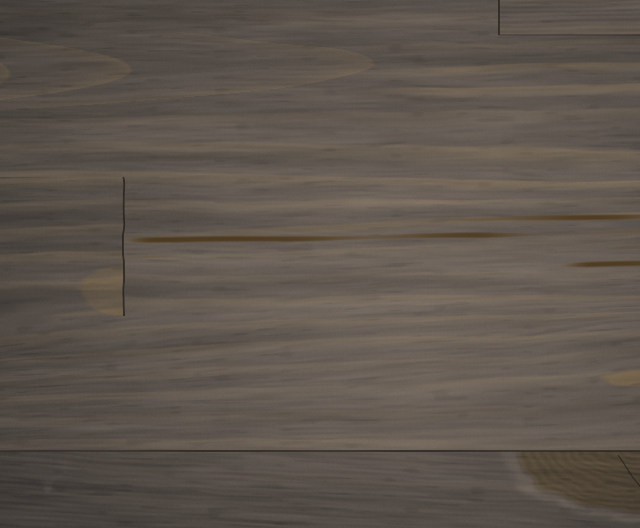
Reproduce this texture procedurally as a WebGL 2 fragment shader.

```glsl
#version 300 es
precision highp float;
// Stained pine boards with butt joints, seen under soft uneven light.
// Stretched noise gives fibres, a warped ring coordinate gives growth lines,
// and parabolas, ellipses and thin lenses add arches, a knot and resin.
uniform vec2 u_resolution;
out vec4 fragColor;

float hash(vec2 p) {
  return fract(sin(dot(p, vec2(127.1, 311.7))) * 43758.5453);
}

float noise(vec2 p) {
  vec2 i = floor(p), f = fract(p);
  f = f * f * (3.0 - 2.0 * f);
  return mix(mix(hash(i), hash(i + vec2(1, 0)), f.x),
             mix(hash(i + vec2(0, 1)), hash(i + vec2(1, 1)), f.x), f.y);
}

float fbm(vec2 p) {
  float sum = 0.0, amp = 0.5;
  for (int i = 0; i < 4; i++) {
    sum += amp * noise(p);
    p = p * 2.03 + 17.3;
    amp *= 0.5;
  }
  return sum / 0.9375;
}

// Soft line of the given half width around d = 0
float line(float d, float width) {
  return 1.0 - smoothstep(width * 0.4, width * 1.6, abs(d));
}

// Pale ridge that swells slowly and ends sharply, once per growth ring
float growthRidge(float ring) {
  float f = fract(ring);
  float strength = 0.3 + 0.7 * hash(vec2(floor(ring), 4.0));
  return strength * smoothstep(0.35, 0.88, f) * (1.0 - smoothstep(0.9, 1.0, f));
}

// Nested pointed arches opening to the left
float arches(vec2 p) {
  float sum = 0.0;
  for (int i = 0; i < 3; i++) {
    float n = float(i);
    float tip = 0.02 + 0.115 * n * (n + 1.0);
    float dy = p.y - 0.862 - 0.007 * n + 0.012 * (noise(p * vec2(6, 9)) - 0.5);
    float e = tip - p.x - (45.0 + 25.0 * n) * dy * dy;
    sum += smoothstep(-0.004, 0.006, e) * exp(-max(e, 0.0) * 16.0);
  }
  return sum;
}

void main() {
  vec2 p = gl_FragCoord.xy / u_resolution.y;
  float wobble = 0.003 * (noise(p * vec2(9, 40)) - 0.5);

  // Board layout
  float lower = step(p.y, 0.146);
  float insert = step(p.x, 0.234 + wobble) * step(0.402, p.y) * step(p.y, 0.665);
  float corner = step(0.945, p.x) * step(0.934, p.y);
  float seed = 7.3 * lower + 3.7 * insert + 5.1 * corner;

  // Grain direction and slow waviness
  float slope = 0.015 + 0.075 * exp(-pow((p.y - 0.33) / 0.1, 2.0));
  slope = mix(slope, -0.05, lower);
  float v = p.y - slope * (p.x - 0.6);
  v += 0.022 * (fbm(vec2(p.x * 1.8 + seed, p.y * 6.0)) - 0.5);
  v += 0.004 * (noise(vec2(p.x * 9.0, p.y * 30.0 + seed)) - 0.5);

  // Light pool right of the middle
  vec2 fromLight = p - vec2(0.78, 0.46);
  float tone = 0.09 + 0.5 * exp(-dot(fromLight * fromLight, vec2(1.4, 1.9)));
  tone -= 0.07 * lower + 0.07 * insert - 0.05 * corner;

  // Broad bands, fibres, dark pores and fine speckle
  tone += 0.30 * (fbm(vec2(p.x * 1.3 + seed, v * 24.0)) - 0.5);
  tone += 0.17 * (fbm(vec2(p.x * 5.0 + seed, v * 75.0)) - 0.5);
  tone += 0.10 * (noise(vec2(p.x * 16.0, v * 210.0 + seed)) - 0.5);
  float pores = noise(vec2(p.x * 24.0 + seed, v * 170.0));
  tone -= 0.07 * smoothstep(0.72, 0.95, pores);
  tone += 0.035 * (hash(floor(p * 420.0)) - 0.5);

  // Growth lines, giving way to arches at the upper left
  float archArea = smoothstep(0.77, 0.82, p.y) * (1.0 - smoothstep(0.92, 0.95, p.y))
                 * (1.0 - smoothstep(0.65, 0.85, p.x));
  float ring = v * 21.0 + 1.4 * noise(vec2(p.x * 0.7 + seed, v * 9.0));
  float ridge = growthRidge(ring + seed) * (1.0 - archArea) * (1.0 - 0.8 * lower);
  ridge *= 0.55 + 0.6 * noise(vec2(p.x * 3.0, v * 20.0));
  float arch = arches(p) * archArea;
  float stripes = sin(v * 620.0 + 6.0 * noise(p * vec2(4, 12)));
  tone += 0.19 * ridge + 0.12 * arch + stripes * (0.04 * corner + 0.02 * lower);

  // Pale heartwood patches
  float edgeNoise = 0.4 * (fbm(p * vec2(18, 30)) - 0.5);
  float patchLeft = length((p - vec2(0.234, 0.45)) / vec2(0.09, 0.052)) + edgeNoise;
  float patchRight = length((p - vec2(1.215, 0.284)) / vec2(0.075, 0.016)) + edgeNoise;
  float pale = insert * (1.0 - smoothstep(0.9, 1.03, patchLeft));
  float honey = 1.0 - smoothstep(0.75, 1.1, patchRight);
  tone += 0.09 * pale + 0.13 * honey;

  // Knot with a bleached rim, and bleached flecks on the lower board
  float knot = length((p - vec2(1.21, 0.155)) / vec2(0.25, 0.13)) + 0.35 * edgeNoise;
  float inKnot = lower * (1.0 - smoothstep(0.92, 1.0, knot));
  float rim = lower * exp(-pow((knot - 1.03) / 0.06, 2.0));
  float fleck = smoothstep(0.6, 0.8, fbm(p * vec2(24, 30) + 3.0));
  fleck *= lower * (1.0 - smoothstep(0.05, 0.17, p.x));
  tone += inKnot * (0.035 * sin(knot * 75.0) - 0.06);
  tone += rim * (0.06 + 0.2 * fbm(p * 28.0)) + 0.18 * fleck;

  // Stain colour, warmer on the pale growth lines
  vec3 color = mix(vec3(0.20, 0.185, 0.17), vec3(0.58, 0.52, 0.46), clamp(tone, 0.02, 1.1));
  float warmth = clamp(0.6 * ridge + 0.6 * arch + 0.6 * pale + honey + inKnot, 0.0, 1.0);
  color *= mix(vec3(0.99, 1.0, 1.03), vec3(1.04, 0.99, 0.86), warmth);

  // Broken amber resin lenses
  float onCentre = smoothstep(0.235, 0.26, p.x) * (1.0 - insert);
  for (int i = 0; i < 5; i++) {
    float n = float(i);
    float y = 0.455 + 0.031 * n + 0.018 * (p.x - 0.5) + 0.006 * (noise(vec2(p.x * 5.0, n)) - 0.5);
    float run = smoothstep(0.42, 0.8, noise(vec2(p.x * 5.5 + n * 3.7, n * 9.1)));
    float amber = line(p.y - y, 0.0012 + 0.0035 * run) * run * onCentre;
    color = mix(color, mix(vec3(0.45, 0.34, 0.19), vec3(0.29, 0.21, 0.10), run), 0.85 * amber);
  }

  // Joints and the crack in the knot
  float seam = 0.75 * line(p.x - 0.234 - wobble, 0.0017) * step(0.402, p.y) * step(p.y, 0.665);
  seam = max(seam, 0.75 * line(p.x - 0.945, 0.0015) * step(0.934, p.y));
  seam = max(seam, (0.35 + 0.4 * noise(vec2(p.x * 5.0, 2.0))) * line(p.y - 0.146, 0.0018));
  seam = max(seam, 0.3 * line(p.y - 0.934, 0.0015) * step(0.945, p.x));
  float crack = p.x - 1.17 - 0.7 * (0.138 - p.y) - wobble;
  seam = max(seam, 0.6 * line(crack, 0.0016) * step(0.07, p.y) * step(p.y, 0.138));
  color = mix(color, vec3(0.13, 0.115, 0.10), seam);

  fragColor = vec4(color, 1.0);
}
```
